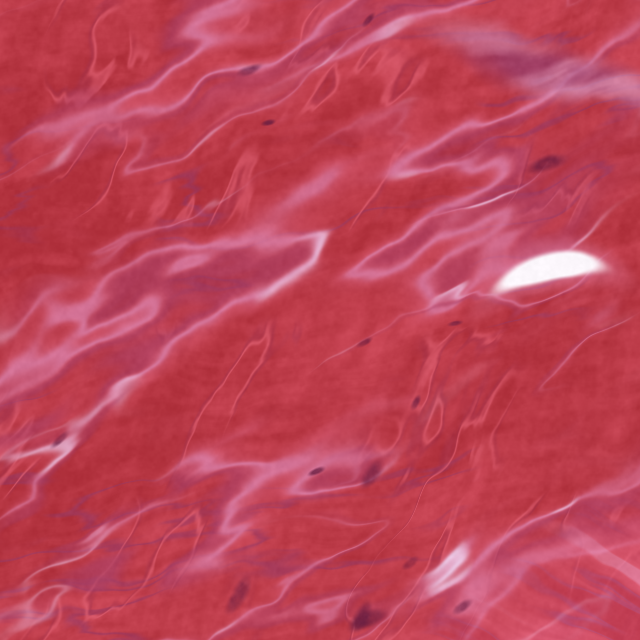
This texture is drawn by a WebGL 2 fragment shader. Its source:

```glsl
#version 300 es
precision highp float;

uniform vec2 u_resolution;
out vec4 fragColor;

float hash(vec2 p) {
    vec3 q = fract(p.xyx * 0.1031);
    q += dot(q, q.yzx + 33.33);
    return fract((q.x + q.y) * q.z);
}

// Smooth value noise from -1 to 1
float noise(vec2 p) {
    vec2 i = floor(p), f = fract(p);
    f = f * f * f * (f * (f * 6.0 - 15.0) + 10.0);
    float low = mix(hash(i), hash(i + vec2(1, 0)), f.x);
    float high = mix(hash(i + vec2(0, 1)), hash(i + vec2(1, 1)), f.x);
    return 2.0 * mix(low, high, f.y) - 1.0;
}

float fbm(vec2 p) {
    float sum = 0.0, amplitude = 0.5;
    for (int i = 0; i < 4; i++) {
        sum += amplitude * noise(p);
        p = mat2(1.9, 0.3, -0.3, 1.9) * p + 19.7;
        amplitude *= 0.45;
    }
    return sum;
}

// Coordinates along and across a direction
vec2 align(vec2 p, float angle) {
    float c = cos(angle), s = sin(angle);
    return mat2(c, -s, s, c) * p;
}

float bell(float x) {
    return exp(-x * x);
}

// Soft curved spindle
float spindle(vec2 p, float angle, vec2 size, float bend) {
    vec2 q = align(p, angle);
    q.y += bend * q.x * q.x;
    return 1.0 - smoothstep(0.35, 1.2, length(q / size));
}

void main() {
    vec2 uv = gl_FragCoord.xy / u_resolution;
    vec2 warp = vec2(fbm(uv * 5.0 + 3.0), fbm(uv * 5.0 + 41.0));
    vec2 p = uv + 0.05 * warp;
    vec2 grain = align(p, 0.5);
    float corner = smoothstep(-0.03, 0.15, dot(p - vec2(0.56, 0.0), vec2(0.52, -0.85)));

    // Muscle ground with fine fibres
    float broad = fbm(grain * vec2(3.0, 7.0) + 8.0);
    float fibre = fbm(align(p, 0.18) * vec2(12.0, 65.0));
    float ripple = fbm(align(p, 1.2) * vec2(14.0, 48.0) + 60.0);
    float tone = 0.36 + 0.8 * broad + 0.5 * fibre + 0.45 * ripple;
    vec3 color = mix(vec3(0.69, 0.19, 0.235), vec3(0.79, 0.275, 0.335), clamp(tone, 0.0, 1.0));

    // Violet streaks, nearly level
    float streak = fbm(align(p, 0.15) * vec2(3.5, 20.0) + 27.0);
    float streakFade = smoothstep(-0.25, 0.4, noise(uv * 6.0 + 11.0));
    color = mix(color, vec3(0.59, 0.22, 0.39), 0.6 * bell(streak / 0.05) * streakFade);

    // Short steep wrinkles, lit on one side
    float wrinkle = fbm(align(p, 1.05) * vec2(4.5, 17.0) + 73.0);
    float wrinkleFade = smoothstep(0.0, 0.5, noise(uv * 7.0 + 31.0));
    color = mix(color, vec3(0.62, 0.19, 0.30), 0.4 * bell((wrinkle - 0.07) / 0.05) * wrinkleFade);
    color = mix(color, vec3(0.87, 0.37, 0.44), 0.65 * bell(wrinkle / 0.04) * wrinkleFade);

    // Long diagonal seams with a shaded flank and a pale core
    for (int i = 0; i < 2; i++) {
        float k = float(i);
        float seam = fbm(grain * vec2(1.7, 6.5) * (1.0 + 0.6 * k) + 50.0 * k + 5.0);
        float fade = smoothstep(-0.35, 0.5, noise(grain * vec2(4.0, 6.0) + 23.0 * k));
        fade *= 1.0 - 0.3 * k;
        color = mix(color, vec3(0.60, 0.21, 0.38), 0.55 * bell((seam - 0.065) / 0.04) * fade);
        color = mix(color, vec3(0.83, 0.35, 0.45), 0.6 * bell(seam / 0.065) * fade);
        color = mix(color, vec3(0.85, 0.50, 0.66), 0.75 * bell((seam - 0.01) / 0.025) * fade);
        float opening = smoothstep(0.45, 0.8, noise(grain * vec2(9.0, 13.0) + 37.0 * k + 2.0));
        color = mix(color, vec3(0.93, 0.82, 0.93), 0.85 * bell(seam / 0.03) * opening * fade);
    }

    // Brighter sweeping bundle in the lower corner
    float sweep = fbm(align(p + vec2(0.0, 0.25 * uv.x * uv.x), 0.05) * vec2(2.5, 26.0) + 90.0);
    vec3 bundle = mix(vec3(0.76, 0.24, 0.33), vec3(0.89, 0.38, 0.48), smoothstep(-0.3, 0.3, sweep));
    bundle = mix(bundle, vec3(0.68, 0.33, 0.54), 0.5 * bell((sweep + 0.12) / 0.05));
    bundle = mix(bundle, vec3(0.92, 0.62, 0.77), 0.6 * smoothstep(0.2, 0.42, sweep));
    color = mix(color, bundle, 0.85 * corner);

    // Violet band near the upper right edge
    float band = spindle(p - vec2(0.88, 0.89), -0.33, vec2(0.24, 0.045), 0.0);
    vec3 bandColor = mix(vec3(0.58, 0.23, 0.41), vec3(0.86, 0.60, 0.75), smoothstep(-0.2, 0.35, streak + broad));
    color = mix(color, bandColor, 0.75 * band);

    // Scattered dark nuclei with ragged edges
    for (int i = 0; i < 15; i++) {
        vec2 id = vec2(float(i), 7.0);
        vec2 center = vec2(hash(id), hash(id + 31.0));
        float size = mix(0.009, 0.028, pow(hash(id + 53.0), 2.0));
        float angle = mix(-0.1, 1.1, hash(id + 79.0));
        float body = spindle(uv + 0.03 * warp - center, angle, size * vec2(1.3, 0.55), 12.0 * (hash(id + 97.0) - 0.5));
        body *= 0.75 + 0.6 * fbm(uv * 50.0);
        color = mix(color, vec3(0.40, 0.11, 0.25), 0.8 * clamp(body, 0.0, 1.0));
    }

    // Large white gap with a pink rim
    vec2 gapPoint = uv + 0.025 * warp - vec2(0.86, 0.585);
    float rim = spindle(gapPoint, 0.13, vec2(0.14, 0.045), 3.0);
    float gap = spindle(gapPoint, 0.13, vec2(0.10, 0.024), 3.0);
    color = mix(color, vec3(0.86, 0.47, 0.61), 0.65 * rim);
    color = mix(color, vec3(0.99, 0.97, 0.99), smoothstep(0.0, 0.7, gap));

    // Faint mottling
    color += 0.025 * fbm(uv * 110.0);
    fragColor = vec4(clamp(color, 0.0, 1.0), 1.0);
}
```
